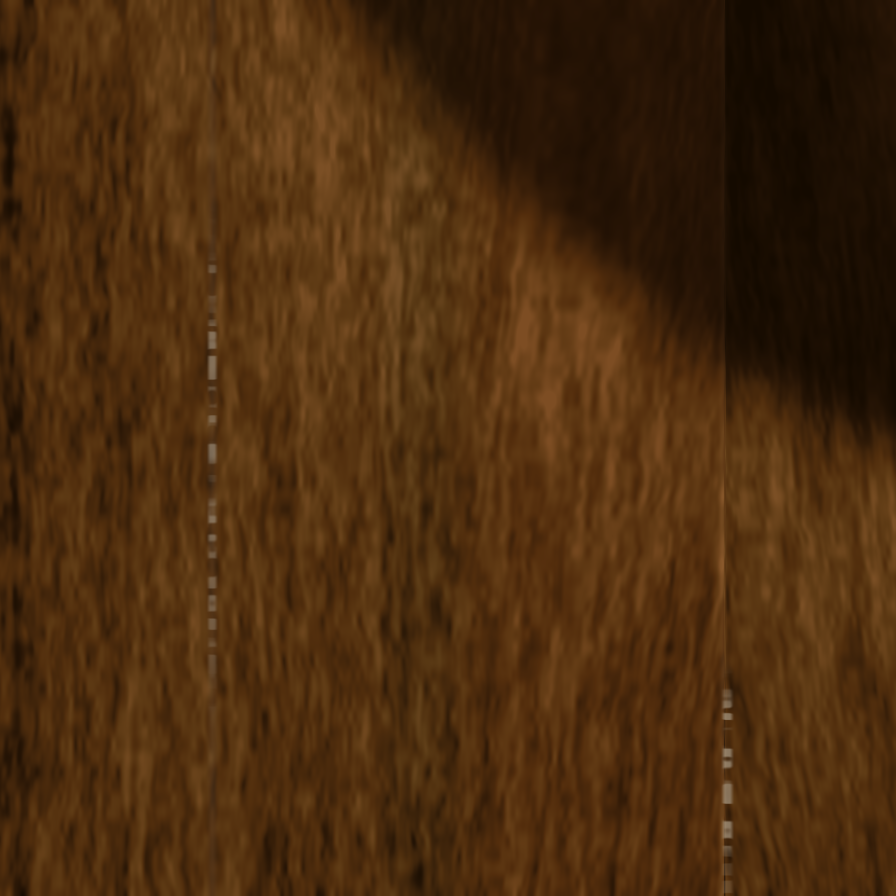
Write a WebGL 1 fragment shader that draws this texture.

```glsl
precision highp float;
// Dark brown wooden planks with vertical grain, crossed by a soft diagonal shadow.
uniform vec2 u_resolution;

float hash(vec2 p) {
  p = fract(p * vec2(0.1031, 0.1137));
  p += dot(p, p.yx + 33.33);
  return fract((p.x + p.y) * p.x * 17.3);
}

float noise(vec2 p) {
  vec2 i = floor(p), f = fract(p);
  f = f * f * (3.0 - 2.0 * f);
  return mix(mix(hash(i), hash(i + vec2(1, 0)), f.x),
             mix(hash(i + vec2(0, 1)), hash(i + vec2(1, 1)), f.x), f.y);
}

// Noise centred on zero
float wave(vec2 p) { return noise(p + 40.0) - 0.5; }

// Wood colour for a tone from 0 (deep shade) to 5 (lit)
vec3 woodColor(float tone) {
  vec3 c = mix(vec3(0.08, 0.04, 0.0), vec3(0.15, 0.08, 0.02), clamp(tone, 0.0, 1.0));
  c = mix(c, vec3(0.25, 0.14, 0.04), clamp(tone - 1.0, 0.0, 1.0));
  c = mix(c, vec3(0.32, 0.18, 0.05), clamp(tone - 2.0, 0.0, 1.0));
  c = mix(c, vec3(0.37, 0.23, 0.08), clamp(tone - 3.0, 0.0, 1.0));
  return mix(c, vec3(0.44, 0.28, 0.12), clamp(tone - 4.0, 0.0, 1.6));
}

// Streaks of several sizes, with the grain leaning differently on each plank
float grain(vec2 p, float rightPlank) {
  float lean = mix(-0.1 * smoothstep(0.45, 0.8, p.x), 0.1, rightPlank);
  vec2 g = vec2(p.x + lean * p.y + 3.0 * rightPlank, p.y);
  g.x += 0.012 * wave(p * vec2(7.0, 5.0)) + 0.005 * wave(p * vec2(30.0, 26.0));
  float fineLength = mix(30.0, 18.0, smoothstep(0.5, 0.6, p.x));
  return 0.8 * wave(g * vec2(17.0, 1.6))
       + 1.2 * wave(g * vec2(62.0, 6.0) + 9.0)
       + 2.1 * wave(g * vec2(130.0, fineLength) + 23.0)
       + 1.4 * wave(g * vec2(190.0, 65.0) + 51.0);
}

// Worn pale flecks along a seam
float flecks(float x, float y, float width) {
  float dash = smoothstep(0.3, 0.65, noise(vec2(x * 60.0 + 7.0, y * 150.0)));
  float patches = 0.25 + 0.75 * smoothstep(0.25, 0.6, noise(vec2(3.0, y * 26.0)));
  return dash * patches * smoothstep(width, width * 0.25, abs(x));
}

void main() {
  vec2 p = gl_FragCoord.xy / u_resolution;
  float leftSeam = p.x - 0.237, rightSeam = p.x - 0.809;
  float rightPlank = smoothstep(-0.001, 0.001, rightSeam);
  float streaks = grain(p, rightPlank);

  // Shadow above a gently curved diagonal, with a wide blurred border
  float t = p.x - 0.36;
  float edge = 1.0 - 1.243 * t + 0.667 * t * t;
  float above = p.y - edge + 0.03 * wave(p * 9.0);
  float blur = mix(0.11, 0.075, smoothstep(0.4, 0.7, p.x));
  float shade = smoothstep(-blur, blur, above);

  // Broad light: warm glow beside the shadow, dimmer left side and bottom
  float tone = 3.3 + streaks;
  tone += 0.9 * smoothstep(-0.42, -0.06, above) * smoothstep(0.12, 0.4, p.x);
  tone -= 0.5 * smoothstep(0.4, 0.0, p.y);
  tone -= 0.75 * smoothstep(0.055, 0.02, p.x) + 0.4 * smoothstep(0.2, 0.0, p.x);
  tone += 0.6 * wave(p * vec2(5.0, 3.0));
  tone += 0.4 * smoothstep(0.93, 1.0, p.x) - 0.3 * rightPlank;

  // Mottled olive strip in the middle and a dark streak beside it
  float strip = smoothstep(0.41, 0.45, p.x) * smoothstep(0.525, 0.485, p.x);
  tone += strip * (1.2 * wave(p * vec2(75.0, 50.0)) - 0.35);
  vec2 knot = (p - vec2(0.322, 0.43)) / vec2(0.012, 0.13);
  tone -= 0.9 * exp(-dot(knot, knot));

  // Dark joints
  tone -= 0.6 * smoothstep(0.009, 0.001, abs(leftSeam));
  tone -= 0.7 * smoothstep(0.008, 0.001, abs(rightSeam - 0.003));

  float shadedTone = 0.9 + 0.24 * streaks - 0.65 * rightPlank;
  shadedTone += 0.5 * smoothstep(0.9, 1.0, p.x) * smoothstep(0.6, 0.9, p.y);
  vec3 color = woodColor(mix(tone, shadedTone, shade));

  // Slightly redder wood right of centre, olive in the strip
  float redness = smoothstep(0.5, 0.58, p.x) * (1.0 - rightPlank);
  color *= mix(vec3(1.0), vec3(1.02, 0.98, 0.96), redness);
  color *= mix(vec3(1.0), vec3(0.96, 1.0, 1.04), strip);

  // Pale flecks and a faint grey rim in the seams
  float leftWear = smoothstep(0.15, 0.4, p.y) * smoothstep(0.78, 0.64, p.y);
  float rightWear = smoothstep(0.28, 0.19, p.y);
  float wear = 0.7 * leftWear * flecks(leftSeam, p.y, 0.007)
             + 0.9 * rightWear * flecks(rightSeam - 0.003, p.y + 5.0, 0.008);
  color = mix(color, vec3(0.58, 0.51, 0.42), wear);
  float rim = smoothstep(0.006, 0.0, abs(rightSeam + 0.002));
  color += rim * vec3(0.05, 0.045, 0.035) * (1.0 - 0.7 * shade);
  float haze = smoothstep(0.008, 0.0, abs(leftSeam));
  color += haze * vec3(0.02, 0.03, 0.04);

  gl_FragColor = vec4(color, 1.0);
}
```
